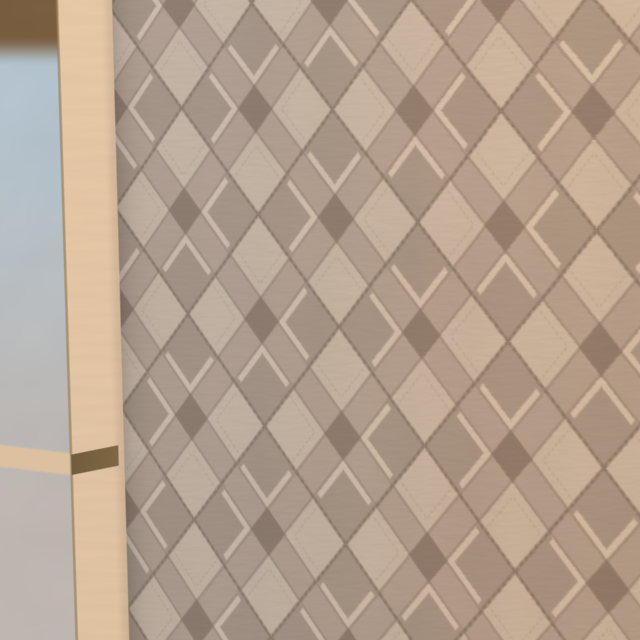
This pattern is drawn by a Shadertoy shader. Its source:

```glsl
// Pattern proportions, in units of one argyle cell
const float TILE_REACH = 0.385;     // cell centre to the band edge
const float CHEVRON_WIDTH = 0.042;
const float CHEVRON_GAP = 0.045;
const float SEAM_HALF = 0.012;
const float STITCH_REACH = 0.325;
const float SOFTNESS = 0.012;

// Wall projection, in canvas units with y pointing down
const vec2 WALL_ORIGIN = vec2(0.279, 0.008);
const vec2 ACROSS = vec2(0.208, -0.0068);
const vec2 DOWN = vec2(0.0098, 0.3216);
const float PERSPECTIVE = 0.053;

// Wallpaper colours
const vec3 LIGHT_TILE = vec3(0.79, 0.715, 0.645);
const vec3 DARK_TILE = vec3(0.665, 0.59, 0.53);
const vec3 BAND = vec3(0.71, 0.63, 0.57);
const vec3 BAND_CROSS = vec3(0.575, 0.495, 0.44);
const vec3 CHEVRON = vec3(0.825, 0.745, 0.675);
const vec3 SEAM = vec3(0.51, 0.435, 0.38);
const vec3 COOL_LIGHT = vec3(0.955, 0.97, 0.985);
const vec3 WARM_LIGHT = vec3(1.01, 0.975, 0.93);

// Door colours
const vec3 FRAME = vec3(0.885, 0.77, 0.64);
const vec3 GLASS_TOP = vec3(0.70, 0.76, 0.80);
const vec3 GLASS_LOW = vec3(0.74, 0.71, 0.69);
const vec3 GLASS_SHADE = vec3(0.47, 0.36, 0.25);
const vec3 LATCH = vec3(0.46, 0.38, 0.25);

float below(float value, float edge, float soft) {
    return 1.0 - smoothstep(edge - soft, edge + soft, value);
}

float layeredSines(vec2 p) {
    float sum = 0.0, amp = 0.5;
    for (int i = 0; i < 4; i++) {
        sum += amp * sin(p.x + 1.7 * sin(p.y)) * sin(p.y + 1.3 * sin(0.7 * p.x));
        p = mat2(1.6, 0.5, -0.5, 1.6) * p + 2.3;
        amp *= 0.6;
    }
    return sum;
}

// Solves the projection for the position on the flat wall
vec2 wallPosition(vec2 p) {
    return inverse(mat2(ACROSS + PERSPECTIVE * p, DOWN)) * (p - WALL_ORIGIN);
}

vec3 argyle(vec2 wall) {
    vec2 diagonal = vec2(wall.x + wall.y, wall.x - wall.y);
    float soft = max(SOFTNESS, fwidth(diagonal.x));
    vec2 local = fract(diagonal) - 0.5;
    vec2 dist = abs(local);
    float far = max(dist.x, dist.y);
    float near = min(dist.x, dist.y);

    // Opposite tiles share a tone; alternate rows swap the pair
    vec2 side = smoothstep(-soft, soft, local);
    float opposite = side.x * side.y + (1.0 - side.x) * (1.0 - side.y);
    float swapped = mod(floor(diagonal.y), 2.0);
    float dark = mix(1.0 - opposite, opposite, swapped);
    vec3 tile = mix(LIGHT_TILE, DARK_TILE, dark);

    // Pale chevrons in dark tiles, faint stitches in light ones
    float chevron = (1.0 - below(far, TILE_REACH - CHEVRON_WIDTH, soft))
                  * (1.0 - below(near, CHEVRON_GAP, soft));
    tile = mix(tile, CHEVRON, chevron * dark);
    float dashes = 0.6 + 0.4 * sin(near * 150.0);
    float stitch = below(abs(far - STITCH_REACH), 0.006, soft) * dashes;
    tile = mix(tile, DARK_TILE, 0.4 * stitch * (1.0 - dark));

    // Crossing bands, their edges and the seams between tiles
    vec3 color = mix(BAND, tile, below(far, TILE_REACH, soft));
    color = mix(color, SEAM, 0.3 * below(abs(far - TILE_REACH - 0.012), 0.008, soft));
    color = mix(color, BAND_CROSS, 1.0 - below(near, TILE_REACH, soft));
    float seamTone = 0.62 + 0.12 * sin(far * 110.0);
    return mix(color, SEAM, seamTone * below(near, SEAM_HALF, soft));
}

vec3 wallpaper(vec2 p) {
    float weave = layeredSines(p * vec2(55.0, 310.0));
    float rough = smoothstep(0.2, 0.95, p.x) * (1.0 - 0.5 * p.y);
    vec2 wobble = vec2(0.0, 0.0022 * rough * weave);
    vec3 color = argyle(wallPosition(p + wobble));
    color *= mix(COOL_LIGHT, WARM_LIGHT, smoothstep(0.3, 0.95, p.x));
    color *= 1.0 + 0.018 * weave + 0.012 * layeredSines(p * 9.0);
    return color * (1.02 - 0.05 * p.y);
}

vec3 door(vec2 p, float innerEdge, float outerEdge, float aa) {
    vec3 glass = mix(GLASS_TOP, GLASS_LOW, smoothstep(0.1, 0.85, p.y));
    glass = mix(GLASS_SHADE, glass, smoothstep(0.055, 0.105, p.y));
    glass += 0.012 * layeredSines(p * 14.0);

    // Pale rail and wooden frame
    float rail = below(abs(p.y - 0.712 - 0.12 * p.x), 0.017, aa * 2.0);
    glass = mix(glass, FRAME * 0.98, rail);
    float grain = layeredSines(p * vec2(18.0, 130.0));
    vec3 wood = FRAME * (1.0 + 0.015 * grain + 0.03 * (0.5 - p.y));
    wood *= 1.0 - 0.08 * smoothstep(outerEdge - 0.02, outerEdge, p.x);
    vec3 color = mix(wood, glass, below(p.x, innerEdge, aa));
    color = mix(color, LATCH * 1.25, 0.65 * below(abs(p.x - innerEdge), 0.002, aa));

    // Slanted latch across the frame
    float latchHeight = abs(p.y - 0.719 + 0.2 * (p.x - 0.148));
    float latch = below(latchHeight, 0.016, aa)
                * (1.0 - below(p.x, innerEdge, aa)) * below(p.x, outerEdge - 0.009, aa);
    return mix(color, LATCH * (1.0 + 1.5 * (p.x - 0.14)), latch);
}

void mainImage(out vec4 fragColor, in vec2 fragCoord) {
    vec2 p = fragCoord / iResolution.xy;
    p.y = 1.0 - p.y;
    float aa = max(0.0015, 1.0 / iResolution.y);
    float innerEdge = 0.089 + 0.031 * p.y;
    float outerEdge = 0.175 + 0.027 * p.y;

    // Wall with a contact shadow beside the frame
    vec3 color = wallpaper(p);
    color *= 1.0 - 0.14 * exp(-max(p.x - outerEdge, 0.0) * 45.0);
    color = mix(color, door(p, innerEdge, outerEdge, aa), below(p.x, outerEdge, aa));
    fragColor = vec4(clamp(color, 0.0, 1.0), 1.0);
}
```
